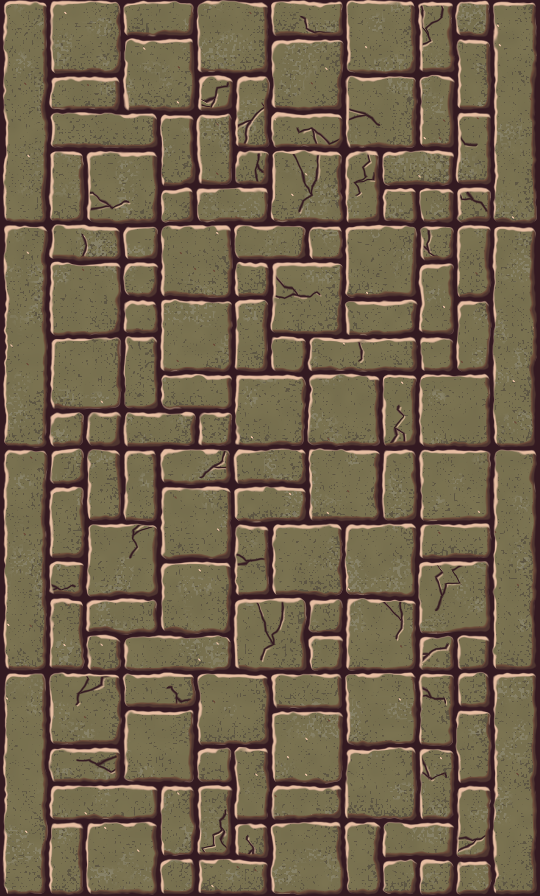
A Shadertoy shader for this texture:

```glsl
// Mossy stone pavement: four sections of irregular slabs between two columns of long kerb stones.

// Layout, measured in rows of stones (24 rows fill the height)
const float ROWS_HIGH = 24.0;
const float ROWS_WIDE = 14.4;
const int COLS = 12;
const int SECTION_ROWS = 6;
const float PAVE_LEFT = 1.29;
const float PAVE_RIGHT = 13.12;
const float KERB_MARGIN = 0.07;

// Stone shape and wear
const float HALF_GAP = 0.058;
const float CORNER = 0.14;
const float WOBBLE = 0.085;
const float CHIPPING = 0.045;
const float CRACKED_SHARE = 0.36;
const float CRACK_WIDTH = 0.027;
const vec2 LIT_SHIFT = vec2(0.05, -0.065);
const vec2 SHADE_SHIFT = vec2(-0.085, 0.085);

const vec3 MORTAR = vec3(0.20, 0.10, 0.13);
const vec3 STONE = vec3(0.47, 0.44, 0.31);
const vec3 BROWN = vec3(0.42, 0.29, 0.22);
const vec3 DEEP_BROWN = vec3(0.31, 0.21, 0.19);
const vec3 TAN = vec3(0.64, 0.55, 0.45);
const vec3 CREAM = vec3(0.91, 0.75, 0.64);
const vec3 GRIT = vec3(0.34, 0.31, 0.25);
const vec3 LICHEN = vec3(0.55, 0.53, 0.44);

float hash(vec2 p) {
    vec3 q = fract(p.xyx * 0.1031);
    q += dot(q, q.yzx + 33.33);
    return fract((q.x + q.y) * q.z);
}

float noise(vec2 p) {
    vec2 i = floor(p), f = fract(p);
    f = f * f * (3.0 - 2.0 * f);
    return mix(mix(hash(i), hash(i + vec2(1, 0)), f.x),
               mix(hash(i + vec2(0, 1)), hash(i + vec2(1, 1)), f.x), f.y);
}

vec2 noise2(vec2 p) { return vec2(noise(p), noise(p + 71.3)) - 0.5; }

// Straight-segment noise for angular cracks
float jagged(float x, float seed) {
    return mix(hash(vec2(floor(x), seed)), hash(vec2(floor(x) + 1.0, seed)), fract(x)) - 0.5;
}

float roundBox(vec2 p, vec2 halfSize) {
    vec2 q = abs(p) - halfSize + CORNER;
    return length(max(q, 0.0)) + min(max(q.x, q.y), 0.0) - CORNER;
}

// Packs one section with random slabs; returns origin and size of the slab covering the cell
vec4 findSlab(ivec2 cell, float seed) {
    int busy = 0, above = 0;
    for (int y = 0; y < SECTION_ROWS; y++) {
        busy = above;
        above = 0;
        for (int x = 0; x < COLS; x++) {
            if (((busy >> x) & 1) != 0) continue;
            float r = hash(vec2(x, y) + seed * 17.0 + 5.0);
            int w = r < 0.64 ? 2 : (r < 0.69 ? 3 : 1);
            int h = (r < 0.42 || (r > 0.69 && r < 0.87)) && y < SECTION_ROWS - 1 ? 2 : 1;
            int mask = ((1 << w) - 1) << x;
            if (x + w > COLS || (busy & mask) != 0) { w = 1; mask = 1 << x; }
            busy |= mask;
            if (h == 2) above |= mask;
            if (cell.x >= x && cell.x < x + w && cell.y >= y && cell.y < y + h)
                return vec4(x, y, w, h);
        }
    }
    return vec4(cell, 1, 1);
}

// Forked crack running from inside the slab out to its rim
float crackDistance(vec2 p, vec2 halfSize, float id) {
    p -= (vec2(hash(vec2(id, 3)), hash(vec2(id, 4))) - 0.5) * halfSize;
    float a = 6.2832 * hash(vec2(id, 5));
    float along = dot(p, vec2(cos(a), sin(a)));
    float across = dot(p, vec2(-sin(a), cos(a))) - 0.34 * jagged(along * 4.5, id);
    float fork = 0.3 * hash(vec2(id, 6));
    float side = hash(vec2(id, 7)) < 0.5 ? -0.9 : 0.9;
    float trunk = abs(across) + max(0.0, -0.3 - along);
    float branch = abs(across - side * (along - fork)) * 0.75 + max(0.0, fork - along);
    return min(trunk, branch);
}

void mainImage(out vec4 fragColor, in vec2 fragCoord) {
    vec2 p = fragCoord / iResolution.xy * vec2(ROWS_WIDE, ROWS_HIGH);
    float aa = ROWS_HIGH / iResolution.y;
    vec2 w = p + WOBBLE * noise2(p * 1.7) + CHIPPING * noise2(p * 7.0);

    // Pick the stone under this point
    float section = clamp(floor(w.y / float(SECTION_ROWS)), 0.0, 3.0);
    float base = section * float(SECTION_ROWS);
    bool paving = w.x > PAVE_LEFT && w.x < PAVE_RIGHT;
    vec2 lo = vec2(w.x < PAVE_LEFT ? KERB_MARGIN : PAVE_RIGHT, base);
    vec2 hi = vec2(w.x < PAVE_LEFT ? PAVE_LEFT : ROWS_WIDE - KERB_MARGIN, base + float(SECTION_ROWS));
    if (paving) {
        float cellWidth = (PAVE_RIGHT - PAVE_LEFT) / float(COLS);
        ivec2 cell = ivec2(floor(vec2((w.x - PAVE_LEFT) / cellWidth, w.y - base)));
        vec4 slab = findSlab(clamp(cell, ivec2(0), ivec2(COLS, SECTION_ROWS) - 1), mod(section, 3.0));
        lo = vec2(PAVE_LEFT + slab.x * cellWidth, base + slab.y);
        hi = lo + slab.zw * vec2(cellWidth, 1.0);
    }
    vec2 q = w - 0.5 * (lo + hi), halfSize = 0.5 * (hi - lo) - HALF_GAP;
    float id = floor(hash(lo + 9.0) * 900.0);
    float edge = roundBox(q, halfSize);

    // Weathered face: soft mottling, grit towards the lower right, lichen and flecks
    vec3 color = STONE * (0.98 + 0.05 * noise(p * 3.0));
    vec2 rim = halfSize - vec2(q.x, -q.y);
    float corner = exp(-3.5 * min(rim.x, rim.y)) * smoothstep(0.3, 0.7, noise(p * 1.6 + id));
    float grain = noise(p * 24.0);
    color = mix(color, GRIT, 0.8 * smoothstep(0.83, 0.93, grain + 0.42 * corner));
    float patchy = smoothstep(0.62, 0.85, noise(p * 1.8 + 40.0));
    color = mix(color, LICHEN, 0.7 * patchy * smoothstep(0.6, 0.72, noise(p * 20.0 + 8.0)));
    vec2 spot = floor(p * 2.0);
    vec2 fleck = fract(p * 2.0) - 0.3 - 0.4 * vec2(hash(spot), hash(spot + 31.0));
    float fleckShape = length(vec2(fleck.x + fleck.y, (fleck.x - fleck.y) * 0.5)) - 0.055;
    vec3 fleckColor = hash(spot + 53.0) < 0.5 ? CREAM : BROWN;
    color = mix(color, fleckColor, step(0.91, hash(spot + 12.0)) * smoothstep(aa, -aa, fleckShape));

    // Cracks with a pale lip
    if (paving && hash(vec2(id, 2)) < CRACKED_SHARE) {
        float lip = crackDistance(q + vec2(-0.035, 0.035), halfSize, id);
        float crack = crackDistance(q, halfSize, id);
        color = mix(color, CREAM, 0.75 * smoothstep(0.45, 0.6, noise(p * 3.0)) * smoothstep(aa, -aa, lip - CRACK_WIDTH));
        color = mix(color, MORTAR, smoothstep(aa, -aa, crack - CRACK_WIDTH));
    }

    // Bevel: brown lower right, broken cream upper left
    float worn = noise(p * 3.2 + 20.0);
    float shade = roundBox(q - SHADE_SHIFT * (0.5 + worn), halfSize);
    color = mix(color, BROWN, smoothstep(-aa, aa, shade));
    color = mix(color, DEEP_BROWN, smoothstep(-aa, aa, shade - 0.04));
    float lit = roundBox(q - LIT_SHIFT * smoothstep(0.1, 0.65, worn) * 1.3, halfSize);
    color = mix(color, TAN, smoothstep(-aa, aa, lit + 0.015) * step(0.0, q.y - q.x + halfSize.x - halfSize.y + 0.5 * halfSize.y));
    color = mix(color, CREAM, smoothstep(-aa, aa, lit));

    color = mix(color, MORTAR, smoothstep(-aa, aa, edge));
    fragColor = vec4(color, 1.0);
}
```
